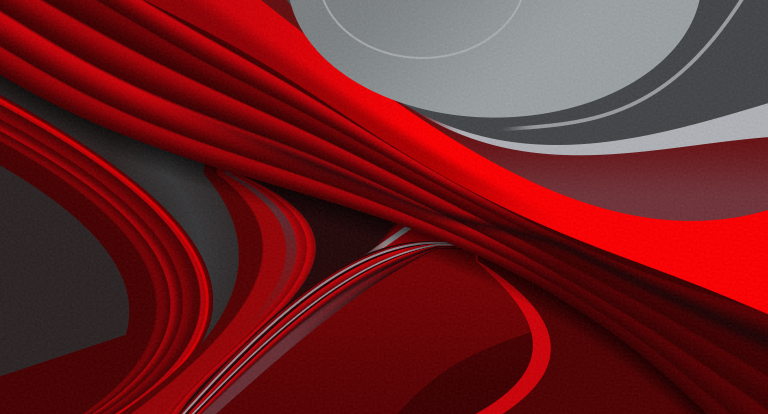
Write a Shadertoy shader that draws this background.

```glsl
// Abstract sweep of folded red ribbons over charcoal, with pale grey ovals at the upper right.

// Palette
const vec3 DEEP = vec3(.28, .015, .02);
const vec3 BLOOD = vec3(.5, .02, .03);
const vec3 CRIMSON = vec3(.79, .02, .05);
const vec3 SCARLET = vec3(.97, .01, .02);
const vec3 SOOT = vec3(.1, .03, .035);
const vec3 CHARCOAL = vec3(.18, .15, .15);
const vec3 SLATE = vec3(.27, .28, .29);
const vec3 SILVER = vec3(.55, .57, .58);
const vec3 PALE = vec3(.68, .69, .71);
const vec3 ROSE = vec3(.48, .23, .26);
const float GRAIN = .035;

// Curves: four evenly spaced offsets, in canvas heights from the top left
const float RIGHT = 1.846;
const vec4 SWEEP_TOP = vec4(-.457, -.012, .413, .51);
const vec4 SWEEP_BASE = vec4(.18, .433, .654, 1.154);
const vec4 LOOP_IN = vec4(-.361, .132, .312, .144);
const vec4 LOOP_OUT = vec4(0, .38, .514, .3);
const vec4 PETAL_IN = vec4(.493, .577, .505, .288);
const vec4 PETAL_OUT = vec4(.577, .762, .62, .433);
const vec4 STRAND_TOP = vec4(1, .781, .63, .584);
const vec4 STRAND_BASE = vec4(1.08, .894, .726, .601);
const vec4 CRESCENT_IN = vec4(1.149, 1.262, 1.279, 1.149);
const vec4 CRESCENT_OUT = vec4(1.154, 1.298, 1.325, 1.214);
const vec4 SLATE_BASE = vec4(.212, .341, .332, .252);
const vec4 PALE_BASE = vec4(.204, .358, .368, .332);
const vec4 ARC = vec4(.31, .286, .202, 0);

// Cubic through four values spread evenly over [a, b]
float through(float x, float a, float b, vec4 k) {
  float s = 3. * (x - a) / (b - a), p = s - 1., q = s - 2., r = s - 3.;
  return dot(k, vec4(-p * q * r / 3., s * q * r, -s * p * r, s * p * q / 3.)) * .5;
}

vec2 hash2(vec2 p) {
  p = vec2(dot(p, vec2(127.1, 311.7)), dot(p, vec2(269.5, 183.3)));
  return 2. * fract(sin(p) * 43758.5) - 1.;
}

float gradientNoise(vec2 p) {
  vec2 i = floor(p), f = p - i, u = f * f * (3. - 2. * f), e = vec2(1, 0);
  float low = mix(dot(hash2(i), f), dot(hash2(i + e), f - e), u.x);
  float high = mix(dot(hash2(i + e.yx), f - e.yx), dot(hash2(i + 1.), f - 1.), u.x);
  return mix(low, high, u.y);
}

// Smooth masks
float pixels(float v) { return v / max(length(vec2(dFdx(v), dFdy(v))), 1e-5); }
float fill(float v) { return clamp(pixels(v) + .5, 0., 1.); }
float between(float v, float a, float b) { return fill(v - a) * fill(b - v); }
float stroke(float v, float w) { return clamp(w * iResolution.y + .7 - abs(pixels(v)), 0., 1.); }
float soft(float d, float w) { return clamp(1. - d / w, 0., 1.); }
void lay(inout vec3 base, vec3 paint, float mask) { base = mix(base, paint, mask); }

// Light on overlapping folds: sharp on one side, fading on the other
float folds(float t, float count, float along) {
  float s = t * count + .5 * gradientNoise(vec2(t * 4., along * 1.8)), f = fract(s);
  float strength = .7 + .4 * hash2(vec2(floor(s), count)).x;
  return strength * smoothstep(0., .14, f) * (1. - .9 * smoothstep(.1, 1., f));
}

void mainImage(out vec4 fragColor, in vec2 fragCoord) {
  vec2 p = vec2(fragCoord.x, iResolution.y - fragCoord.y) / iResolution.y;
  float x = p.x, y = p.y;

  // Charcoal ground and left loop
  float a = through(y, .228, 1., LOOP_IN), b = through(y, .228, 1., LOOP_OUT);
  float t = (x - a) / (b - a), low = max(y, .42);
  float c = through(low, .42, 1., PETAL_IN), d = through(low, .42, 1., PETAL_OUT);
  vec3 col = mix(CHARCOAL, SLATE * .9, .7 * soft(abs(x - c + .09), .13));
  lay(col, DEEP, fill(y - .909 + .33 * x) * fill(b - x));
  vec3 band = mix(DEEP, CRIMSON, folds(t, 6., y) * smoothstep(.2, .55, t));
  lay(band, SCARLET * .85, stroke(t - .93, .003));
  lay(col, band, between(x, a, b));

  // Petal and the hollow beside it
  t = (x - c) / (d - c);
  band = mix(DEEP * 1.2, BLOOD * 1.15, smoothstep(.28, .32, t + .3 * (y - .65)));
  lay(band, ROSE * .75, smoothstep(.6, .63, t) * soft(y - .5, .3));
  lay(band, mix(BLOOD, CRIMSON, folds(t, 7., y)), smoothstep(.74, .77, t));
  lay(col, band, between(x, c, d));
  band = mix(SOOT * 1.5, CRIMSON * .75, smoothstep(1.38, 1.4, x + .8 * y));
  lay(band, SILVER, stroke(y + .7 * x - 1.24, .006) * smoothstep(.85, .95, x));
  lay(col, band, fill(x - d));

  // Lower belly and crescent
  low = max(y, .63);
  c = through(low, .63, 1., CRESCENT_IN); d = through(low, .63, 1., CRESCENT_OUT);
  low = min(x, 1.058);
  a = through(low, .433, 1.058, STRAND_TOP); b = through(low, .433, 1.058, STRAND_BASE);
  band = mix(BLOOD, DEEP, .25 + .45 * smoothstep(.65, 1., y));
  band *= 1. - .3 * fill(y - through(x, .96, 1.29, vec4(1, .9, .84, .8)));
  lay(band, DEEP * 1.1, fill(x - d));
  lay(band, CRIMSON, between(x, c, d));
  lay(col, band, fill(y - b));

  // Fine strands above the belly
  t = (y - a) / (b - a);
  band = mix(SOOT, CRIMSON, folds(t, 4., x));
  lay(band, ROSE * .85, smoothstep(.62, .7, t) * soft(x - .7, .25));
  lay(band, PALE, .8 * max(stroke(t - .14, .002), stroke(t - .42, .0015)));
  lay(col, band, between(y, a, b));

  // Main sweep of ribbons
  a = through(x, 0., RIGHT, SWEEP_TOP); b = through(x, 0., RIGHT, SWEEP_BASE);
  t = (y - a) / (b - a);
  float calm = smoothstep(1., 1.4, x);
  col *= 1. - .6 * soft(abs(y - b), .06);
  band = mix(DEEP * .8, CRIMSON, folds(t, 8., x) * (1. - .8 * calm));
  lay(band, SOOT, .8 * soft(abs(t - mix(.79, .48, calm)), .07) * smoothstep(.3, .8, x));
  vec3 ribbon = mix(CRIMSON, SCARLET, smoothstep(.5, 1.1, x));
  ribbon *= 1. - .3 * smoothstep(.16, .3, t) * (1. - calm);
  lay(band, ribbon, fill(.37 + .03 * sin(x * 7.) - t));
  lay(col, band, fill(b - y));

  // Muted veil, pale sliver and slate field
  lay(col, mix(BLOOD * .7 + .05, ROSE * .92, smoothstep(.3, .5, y)), fill(a - y));
  lay(col, PALE, fill(through(x, .913, RIGHT, PALE_BASE) - y) * smoothstep(.98, 1.12, x));
  lay(col, SLATE, fill(through(x, .913, RIGHT, SLATE_BASE) - y) * fill(a - y));
  lay(col, PALE, .8 * stroke(y - through(x, 1.25, 1.791, ARC), .004) * smoothstep(1.2, 1.3, x));

  // Silver oval, hairline and grain
  float oval = 1. - length((p - vec2(1.195, -.048)) / vec2(.5, .332));
  lay(col, SILVER * (.88 + .22 * smoothstep(.8, 1.5, x + y)), fill(oval));
  lay(col, PALE, .8 * stroke(length((p - vec2(1.02, -.06)) / vec2(.25, .2)) - 1., .002));
  col += GRAIN * gradientNoise(p * 190.);
  fragColor = vec4(clamp(col, 0., 1.), 1);
}
```
